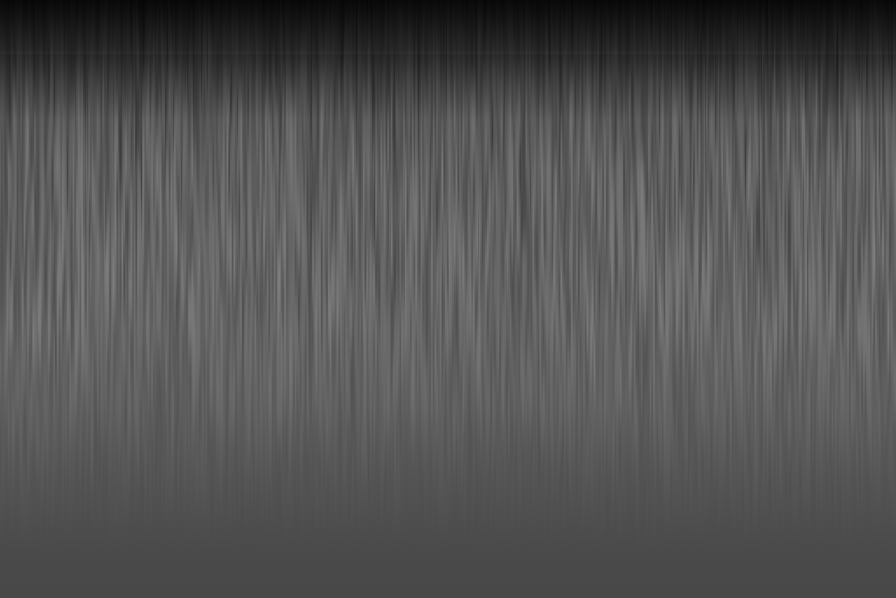
Reproduce this texture procedurally as a Shadertoy shader.

```glsl
const int STOP_COUNT = 11;
// Height above the lower edge, grey level
const vec2 STOPS[STOP_COUNT] = vec2[](
    vec2(0.00, 0.282), vec2(0.08, 0.290), vec2(0.20, 0.332),
    vec2(0.32, 0.378), vec2(0.45, 0.402), vec2(0.58, 0.396),
    vec2(0.72, 0.382), vec2(0.80, 0.348), vec2(0.86, 0.250),
    vec2(0.92, 0.135), vec2(1.00, 0.035));

const int GRAIN_LAYERS = 3;
const float FINE_COLUMNS = 342.0;    // columns per canvas height
const float FINE_ROWS = 9.0;         // knots along each column
const float LAYER_SCALE = 0.57;
const float LAYER_GAIN = 0.45;
const float GRAIN_CONTRAST = 0.40;
const float SCRATCH_COLUMNS = 300.0;
const float SCRATCH_ROWS = 5.0;
const float SCRATCH_DEPTH = 0.28;
const float SEAM_HEIGHT = 0.911;
const float SEAM_WIDTH = 0.003;
const float SEAM_LIGHT = 0.012;
const float BAND_LIGHT = 0.014;
const float RIM_HEIGHT = 0.005;
const vec3 RIM_TINT = vec3(0.012, -0.006, 0.008);

float hash(vec2 p) {
    vec3 q = fract(vec3(p.xyx) * 0.1031);
    q += dot(q, q.yzx + 33.33);
    return fract((q.x + q.y) * q.z);
}

// Smooth random values along one column, each with its own phase
float strand(float column, float y, float seed) {
    y += 7.0 * hash(vec2(column, seed + 3.7));
    float knot = floor(y);
    float f = fract(y);
    f = f * f * (3.0 - 2.0 * f);
    vec2 cell = vec2(column, knot + seed * 19.0);
    return mix(hash(cell), hash(cell + vec2(0.0, 1.0)), f);
}

float brushed(vec2 p, float seed) {
    float column = floor(p.x);
    float f = smoothstep(0.0, 1.0, fract(p.x));
    return mix(strand(column, p.y, seed), strand(column + 1.0, p.y, seed), f);
}

float grain(vec2 p) {
    vec2 scale = vec2(FINE_COLUMNS, FINE_ROWS);
    float gain = 1.0;
    float sum = 0.0;
    for (int i = 0; i < GRAIN_LAYERS; i++) {
        sum += gain * (brushed(p * scale, float(i + 1)) - 0.5);
        scale *= vec2(LAYER_SCALE, 0.8);
        gain *= LAYER_GAIN;
    }
    return sum;
}

float backdrop(float y) {
    float level = STOPS[0].y;
    for (int i = 1; i < STOP_COUNT; i++) {
        float t = clamp((y - STOPS[i - 1].x) / (STOPS[i].x - STOPS[i - 1].x), 0.0, 1.0);
        level = mix(level, STOPS[i].y, t);
    }
    return level;
}

void mainImage(out vec4 fragColor, in vec2 fragCoord) {
    vec2 p = fragCoord / iResolution.y;
    float level = backdrop(p.y);

    // Brushed grain fades out towards the lower edge
    float fade = smoothstep(0.03, 0.60, p.y);
    float shade = 1.0 + GRAIN_CONTRAST * fade * grain(p);

    // Sparse dark scratches gather in the upper half
    float scratch = brushed(p * vec2(SCRATCH_COLUMNS, SCRATCH_ROWS), 9.0);
    scratch = smoothstep(0.70, 1.0, scratch) * smoothstep(0.25, 0.85, p.y);
    shade *= 1.0 - SCRATCH_DEPTH * scratch;
    level *= shade;

    // Faint sheen above a thin horizontal seam
    float band = smoothstep(SEAM_HEIGHT - SEAM_WIDTH, SEAM_HEIGHT, p.y);
    level += BAND_LIGHT * band * (1.0 - smoothstep(SEAM_HEIGHT, 1.0, p.y));
    level += SEAM_LIGHT * (1.0 - smoothstep(0.0, SEAM_WIDTH, abs(p.y - SEAM_HEIGHT)));

    // Slightly tinted lower rim
    vec3 color = vec3(level) + RIM_TINT * (1.0 - smoothstep(0.0, RIM_HEIGHT, p.y));
    fragColor = vec4(clamp(color, 0.0, 1.0), 1.0);
}
```
